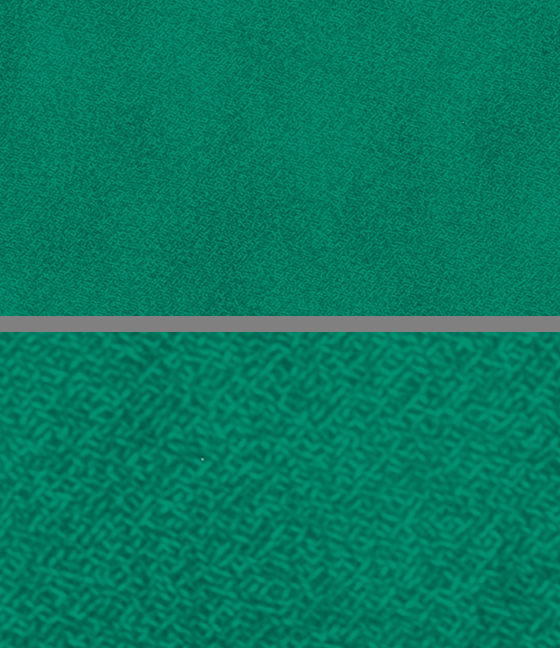
Top: the whole. Bottom: its middle third, enlarged.
Give the GLSL for this texture, as a Shadertoy shader.

```glsl
const vec3 BASE_GREEN = vec3(0.0, 0.480, 0.372);
const vec3 TONE_STEP = vec3(0.0, 0.053, 0.040);  // colour change per unit of tone
const vec3 LINT_COLOUR = vec3(0.62, 0.82, 0.72);
const vec2 STITCH_SIZE = vec2(0.0120, 0.0098);   // in canvas heights
const vec2 STITCH_SPREAD = vec2(0.38, 0.19);     // along and across a stitch
const float STITCH_MEAN = 0.44;
const float STITCH_GAIN = 3.0;
const float STITCH_JITTER = 0.38;
const float ROW_ANGLE = -0.2;                    // slope of the stitch rows
const float RISING_ANGLE = 0.95;
const float FALLING_ANGLE = -0.65;
const float ORDER_NOISE = 0.25;                  // chance of a stitch leaning astray
const float ANGLE_JITTER = 0.55;
const float FUZZ_SCALE = 230.0;
const float FUZZ_GAIN = 1.3;
const vec2 NAP_SCALE = vec2(7.0, 3.6);
const float NAP_GAIN = 1.35;
const float WARP_AMOUNT = 0.012;
const float SHADE_BIAS = 0.13;                   // deepens gaps, softens crests
const float TONE_LIMIT = 2.5;
const float LINT_GRID = 4.0;
const float LINT_CHANCE = 0.15;
const float LINT_RADIUS = 0.0022;

float hash(vec2 p) {
    vec3 q = fract(vec3(p.xyx) * 0.1031);
    q += dot(q, q.yzx + 33.33);
    return fract((q.x + q.y) * q.z);
}

vec2 hash2(vec2 p) {
    return vec2(hash(p + 17.3), hash(p + 71.9));
}

float noise(vec2 p) {
    vec2 cell = floor(p);
    vec2 f = fract(p);
    f = f * f * (3.0 - 2.0 * f);
    float low = mix(hash(cell), hash(cell + vec2(1, 0)), f.x);
    float high = mix(hash(cell + vec2(0, 1)), hash(cell + vec2(1, 1)), f.x);
    return mix(low, high, f.y);
}

float fbm(vec2 p) {
    float sum = 0.0;
    float weight = 0.5;
    for (int i = 0; i < 4; i++) {
        sum += weight * noise(p);
        p = 2.0 * p + 9.7;
        weight *= 0.5;
    }
    return sum / 0.9375;
}

vec2 rotate(vec2 p, float angle) {
    float c = cos(angle);
    float s = sin(angle);
    return vec2(c * p.x - s * p.y, s * p.x + c * p.y);
}

// Soft slanted stitches in sloping staggered rows, leaning alternately both ways
float weave(vec2 p) {
    vec2 grid = rotate(p, -ROW_ANGLE) / STITCH_SIZE;
    vec2 home = floor(grid);
    float sum = 0.0;
    for (int y = -2; y <= 2; y++) {
        for (int x = -2; x <= 2; x++) {
            vec2 cell = home + vec2(x, y);
            vec2 centre = cell + 0.5 + (hash2(cell) - 0.5) * STITCH_JITTER;
            centre.x += 0.5 * mod(cell.y, 2.0) - 0.25;
            float astray = step(hash(cell + 8.9), ORDER_NOISE);
            float rising = mod(cell.x + cell.y + astray, 2.0);
            float angle = mix(FALLING_ANGLE, RISING_ANGLE, step(0.5, rising));
            angle += (hash(cell + 5.1) - 0.5) * ANGLE_JITTER - ROW_ANGLE;
            vec2 q = rotate(grid - centre, -angle) / STITCH_SPREAD;
            float strength = 0.5 + hash(cell + 41.7);
            sum += strength * exp(-0.5 * dot(q, q));
        }
    }
    return sum - STITCH_MEAN;
}

// A few tiny pale flecks of lint
float lint(vec2 p) {
    vec2 grid = p * LINT_GRID;
    vec2 cell = floor(grid);
    vec2 centre = 0.1 + 0.8 * hash2(cell + 3.3);
    float dist = length(fract(grid) - centre) / LINT_GRID;
    float present = step(hash(cell + 23.7), LINT_CHANCE);
    return present * (1.0 - smoothstep(0.3 * LINT_RADIUS, LINT_RADIUS, dist));
}

void mainImage(out vec4 fragColor, in vec2 fragCoord) {
    vec2 p = fragCoord / iResolution.y;

    // Slight pull in the cloth
    vec2 pull = vec2(noise(p * 6.0 + 3.0), noise(p * 6.0 + 31.0)) - 0.5;
    vec2 cloth = p + WARP_AMOUNT * pull;

    // Weave, fine fuzz and broad brushed nap
    float tone = STITCH_GAIN * weave(cloth);
    tone += FUZZ_GAIN * (noise(p * FUZZ_SCALE) - 0.5);
    tone += NAP_GAIN * (fbm(p * NAP_SCALE + 12.0) - 0.5);
    tone = clamp(tone, -TONE_LIMIT, TONE_LIMIT);
    tone -= SHADE_BIAS * (tone * tone - 1.0);

    vec3 colour = BASE_GREEN + TONE_STEP * tone;
    colour = mix(colour, LINT_COLOUR, 0.7 * lint(p));
    fragColor = vec4(colour, 1.0);
}
```
